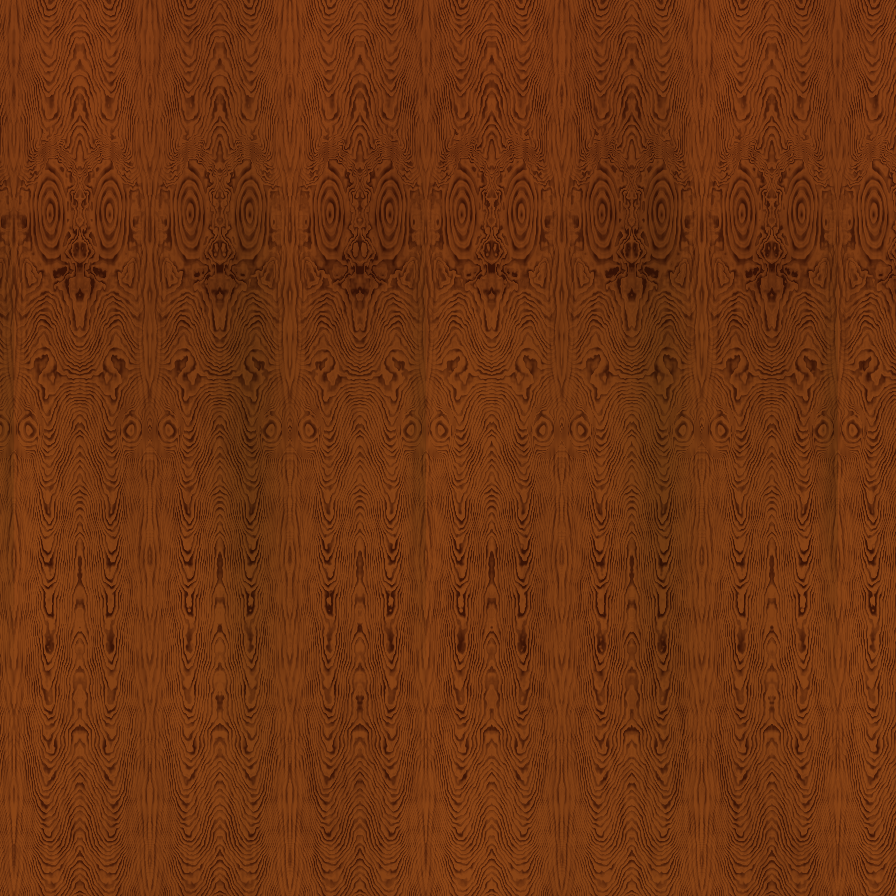
Reproduce this texture procedurally as a WebGL 2 fragment shader.

```glsl
#version 300 es
precision highp float;

uniform vec2 u_resolution;
out vec4 fragColor;

const float SHEET_WIDTH = 0.4597;  // three mirrored leaves, trimmed at the edges
const float SHEET_START = 0.0156;
const float LEAF_WIDTH = 0.1563;
const float FIRST_AXIS = 0.0735;   // first mirror line within a sheet
const float GRAIN_COUNT = 84.0;    // grain lines per canvas height
const float SEAM_LINES = 15.0;     // straight lines per half leaf
const float WARP = 0.0085;         // raggedness of the grain
const vec2 EYE = vec2(0.43, 0.76);
const vec2 EYE_SIZE = vec2(0.36, 0.075);
const vec2 KNOT = vec2(0.74, 0.52);
const vec2 KNOT_SIZE = vec2(0.20, 0.024);
const vec3 LIGHT_WOOD = vec3(0.525, 0.261, 0.086);
const vec3 DARK_GRAIN = vec3(0.225, 0.075, 0.020);
const vec3 RED_TINT = vec3(0.98, 0.94, 1.0);
const vec3 STAIN_TINT = vec3(0.80, 0.84, 0.80);

vec2 hash2(vec2 p) {
    return fract(sin(vec2(dot(p, vec2(127.1, 311.7)), dot(p, vec2(269.5, 183.3)))) * 43758.5);
}

// Distance to the nearest scattered cell point
float cellular(vec2 p) {
    vec2 cell = floor(p), local = fract(p);
    float nearest = 2.0;
    for (int j = -1; j <= 1; j++)
        for (int i = -1; i <= 1; i++) {
            vec2 o = vec2(i, j);
            nearest = min(nearest, length(o + hash2(cell + o) - local));
        }
    return nearest;
}

float layeredSines(vec2 p) {
    float sum = 0.0, amplitude = 1.0;
    for (int i = 0; i < 5; i++) {
        sum += amplitude * sin(p.x + 1.3 * sin(p.y + float(i)));
        p = mat2(1.6, 1.2, -1.2, 1.6) * p + 1.7;
        amplitude *= 0.53;
    }
    return sum;
}

float bump(float x, float center, float width) {
    float d = (x - center) / width;
    return exp(-d * d);
}

// Replaces the flow around a center by elliptical rings
float addRings(float height, vec2 p, vec2 center, vec2 size, float depth, float ragged) {
    float d = length((p - center) / size) + ragged;
    return mix(height, center.y - depth * d, 1.0 - smoothstep(0.75, 1.3, d));
}

// Height field whose contours are the grain; p.x runs from mirror line to seam
float grainHeight(vec2 p, float ragged) {
    float stretched = p.y - 0.046 * sin(12.566 * (p.y - 0.29));
    float arch = 0.036 - 0.085 * bump(p.y, 0.635, 0.07) + 0.022 * bump(p.y, 0.40, 0.16);
    float height = stretched - arch * cos(6.8 * p.x) - 0.06 * pow(p.x, 4.0);
    height = addRings(height, p, EYE, EYE_SIZE, 0.072, ragged * 0.08);
    height = addRings(height, p, KNOT, KNOT_SIZE, 0.036, ragged * 0.08);
    return height + WARP * ragged;
}

// Grain line that darkens slowly and ends sharply, faded when too fine
float grainLine(float phase) {
    float t = fract(phase);
    float line = smoothstep(0.28, 0.78, t) * (1.0 - smoothstep(0.82, 1.0, t));
    return mix(line, 0.35, smoothstep(0.5, 1.1, fwidth(phase)));
}

void main() {
    vec2 uv = gl_FragCoord.xy / u_resolution;

    // Book-matched leaves within each sheet
    float sheetX = mod(uv.x - SHEET_START, SHEET_WIDTH);
    float leaf = (sheetX - FIRST_AXIS) / LEAF_WIDTH;
    vec2 p = vec2(2.0 * abs(fract(leaf + 0.5) - 0.5), uv.y);
    vec2 folded = vec2(0.5 * LEAF_WIDTH * p.x, p.y);

    // Curled grain in the leaf, straight grain along the seams
    float drift = 0.2 * sin(uv.x * 9.0 + 2.0 * sin(uv.y * 7.0));
    float ragged = layeredSines(folded * vec2(62.0, 44.0)) + drift;
    float phase = GRAIN_COUNT * grainHeight(p, ragged);
    float broken = smoothstep(0.15, 0.75, cellular(folded * vec2(90.0, 42.0) + 0.25 * ragged));
    float seam = smoothstep(0.66, 0.96, p.x + 0.03 * ragged) * (1.0 - bump(p.y, KNOT.y, 0.03));
    float straight = grainLine(SEAM_LINES * p.x + 9.0 * p.y + 0.8 * sin(p.y * 23.0) + 0.3 * ragged);
    float figure = grainLine(phase) * mix(0.40, 1.0, broken);
    float lines = mix(figure, 0.50 * straight * (0.5 + broken), seam);

    // Dark streaks, the smudge below the eyes, fine fibres
    float streak = bump(p.x, 0.40 + 0.06 * ragged, 0.15) * bump(p.y, 0.32, 0.13);
    float smudge = bump(p.x, 0.0, 0.40) * bump(p.y, 0.685 + 0.04 * p.x, 0.024);
    float eyeShade = bump(p.x, 0.30, 0.42) * bump(p.y, EYE.y, 0.075);
    float fibre = cellular(uv * vec2(210.0, 24.0)) - 0.46;
    float darkness = lines * (0.80 + 0.35 * streak + 0.2 * smudge) + 0.11 * grainLine(phase * 2.3);
    darkness += 0.26 * smudge * (0.4 + broken) + 0.13 * eyeShade + 0.24 * fibre;
    darkness += 0.05 * sin(uv.y * 11.0 + 2.0 * sin(uv.x * 8.0)) * (1.0 - seam);
    vec3 color = mix(LIGHT_WOOD, DARK_GRAIN, clamp(darkness, 0.0, 1.0));

    // Broad tone: redder top, stained middle leaf, dark strip at the sheet joint
    color *= mix(vec3(1.0), RED_TINT, smoothstep(0.5, 0.95, uv.y));
    float stain = bump(sheetX, 0.262, 0.040) * (0.2 + 0.8 * bump(uv.y, 0.50, 0.28));
    float strip = bump(sheetX, SHEET_WIDTH - 0.006, 0.014) * bump(uv.y, 0.50, 0.20);
    color *= mix(vec3(1.0), STAIN_TINT, clamp(stain + 0.7 * strip, 0.0, 1.0));
    color *= 1.0 - 0.07 * bump(uv.y, 0.66, 0.16) + 0.03 * sin(uv.x * 27.0 + sin(uv.y * 5.0));

    fragColor = vec4(color, 1.0);
}
```
